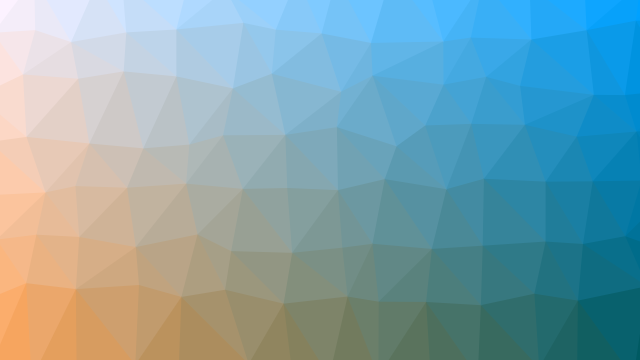
Give the GLSL for this background, as a Shadertoy shader.

```glsl
const vec2 CELL = vec2(0.139, 0.146);
const vec2 ORIGIN = vec2(-0.044, 0.037);
const vec2 JITTER = vec2(0.29, 0.24);

const vec3 PALE_LILAC = vec3(0.99, 0.95, 1.00);
const vec3 SKY_BLUE = vec3(0.00, 0.63, 1.00);
const vec3 ORANGE = vec3(0.99, 0.64, 0.34);
const vec3 DEEP_TEAL = vec3(0.00, 0.34, 0.36);

vec2 hash2(vec2 p) {
    vec3 q = fract(p.xyx * vec3(0.1031, 0.1030, 0.0973));
    q += dot(q, q.yzx + 33.33);
    return fract((q.xx + q.yz) * q.zy);
}

// Jittered lattice point; the lowest row is pushed below the canvas
vec2 meshVertex(vec2 id) {
    vec2 offset = (2.0 * hash2(id + 17.0) - 1.0) * JITTER;
    offset.y -= 0.55 * step(id.y, 0.5);
    return ORIGIN + (id + offset) * CELL;
}

// Four-corner colour blend
vec3 gradientColor(vec2 uv) {
    uv = clamp(uv, 0.0, 1.0);
    vec3 bottom = mix(ORANGE, DEEP_TEAL, uv.x);
    vec3 top = mix(PALE_LILAC, SKY_BLUE, uv.x);
    return mix(bottom, top, uv.y);
}

// Signed distance to a line, positive on its left side
float edgeDistance(vec2 p, vec2 a, vec2 b) {
    vec2 e = b - a;
    vec2 v = p - a;
    return (e.x * v.y - e.y * v.x) / length(e);
}

// Flat facet colour, premultiplied by its smooth coverage
vec4 facet(vec2 p, vec2 a, vec2 b, vec2 c, float aspect, float pixel) {
    float inside = min(edgeDistance(p, a, b),
                   min(edgeDistance(p, b, c), edgeDistance(p, c, a)));
    float coverage = clamp(0.5 + inside / pixel, 0.0, 1.0);
    vec2 middle = (a + b + c) / 3.0;
    return vec4(gradientColor(middle / vec2(aspect, 1.0)), 1.0) * coverage;
}

// One lattice cell, split along its shorter diagonal
vec4 cellFacets(vec2 p, vec2 id, float aspect, float pixel) {
    vec2 a = meshVertex(id);
    vec2 b = meshVertex(id + vec2(1.0, 0.0));
    vec2 c = meshVertex(id + vec2(1.0, 1.0));
    vec2 d = meshVertex(id + vec2(0.0, 1.0));
    if (distance(a, c) < distance(b, d)) {
        return facet(p, a, b, c, aspect, pixel)
             + facet(p, a, c, d, aspect, pixel);
    }
    return facet(p, a, b, d, aspect, pixel)
         + facet(p, b, c, d, aspect, pixel);
}

void mainImage(out vec4 fragColor, in vec2 fragCoord) {
    float aspect = iResolution.x / iResolution.y;
    float pixel = 1.0 / iResolution.y;
    vec2 p = fragCoord * pixel;
    vec2 home = floor((p - ORIGIN) / CELL);

    // Blend the facets of all neighbouring cells
    vec4 sum = vec4(0.0);
    for (int y = -1; y <= 1; y++) {
        for (int x = -1; x <= 1; x++) {
            sum += cellFacets(p, home + vec2(x, y), aspect, pixel);
        }
    }
    fragColor = vec4(sum.rgb / max(sum.a, 0.001), 1.0);
}
```
